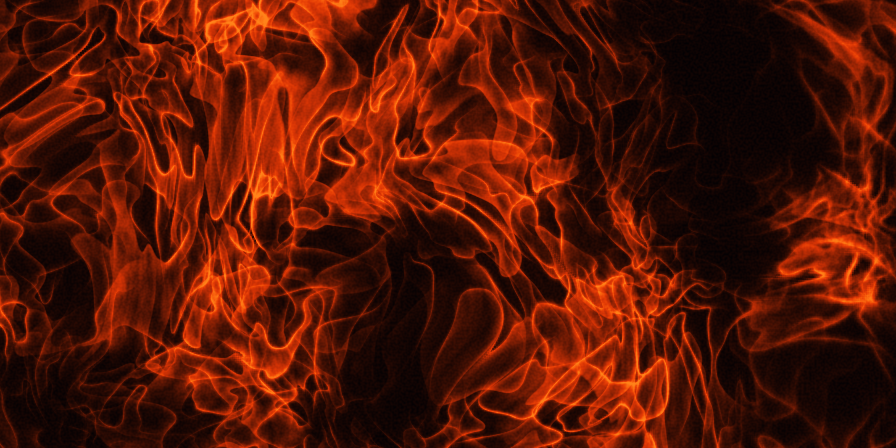
A Shadertoy shader for this texture:

```glsl
// Wall of fire: translucent flame sheets with thin glowing rims over black.
// Each sheet is one side of a zero contour of domain-warped gradient noise;
// the layers are summed, scaled by a map of hot and dark zones, then coloured.

const int LAYERS = 8;
const float TAU = 6.2832;

vec2 hashGradient(vec2 cell) {
    float angle = TAU * fract(sin(dot(cell, vec2(127.1, 311.7))) * 43758.5);
    return vec2(cos(angle), sin(angle));
}

float gradientNoise(vec2 p) {
    vec2 cell = floor(p), f = fract(p);
    vec2 u = f * f * f * (f * (f * 6.0 - 15.0) + 10.0);
    vec2 e = vec2(1.0, 0.0);
    float a = dot(hashGradient(cell), f);
    float b = dot(hashGradient(cell + e.xy), f - e.xy);
    float c = dot(hashGradient(cell + e.yx), f - e.yx);
    float d = dot(hashGradient(cell + e.xx), f - e.xx);
    return mix(mix(a, b, u.x), mix(c, d, u.x), u.y);
}

// Displaces a point by a smooth random vector.
vec2 warp(vec2 p, float frequency, float amount, float seed) {
    vec2 q = p * frequency + seed;
    return p + amount * vec2(gradientNoise(q), gradientNoise(q + vec2(17.3, 41.9)));
}

// Soft elliptical spot.
float zone(vec2 p, vec2 centre, vec2 radius) {
    vec2 d = (p - centre) / radius;
    return exp(-dot(d, d));
}

// Large-scale fuel map: hot zones add, dark gaps subtract, in log space.
float fuel(vec2 p) {
    float hot = 1.0 * zone(p, vec2(0.72, 0.85), vec2(0.45, 0.35))
              + 0.6 * zone(p, vec2(0.50, 0.40), vec2(0.25, 0.30))
              + 0.8 * zone(p, vec2(1.25, 0.30), vec2(0.32, 0.30))
              + 0.9 * zone(p, vec2(1.83, 0.55), vec2(0.13, 0.40))
              + 0.9 * zone(p, vec2(1.48, 0.08), vec2(0.14, 0.12));
    float dark = 3.2 * zone(p, vec2(1.62, 0.88), vec2(0.22, 0.28))
               + 2.0 * zone(p, vec2(1.64, 0.50), vec2(0.08, 0.25))
               + 2.2 * zone(p, vec2(1.90, 0.08), vec2(0.22, 0.15))
               + 2.0 * zone(p, vec2(0.86, 0.20), vec2(0.13, 0.25))
               + 1.8 * zone(p, vec2(0.20, 0.10), vec2(0.20, 0.15))
               + 1.4 * zone(p, vec2(2.02, 0.60), vec2(0.10, 0.30));
    return exp(hot - dark - 0.65 + 0.8 * gradientNoise(p * 3.0 + 5.0));
}

// One flame sheet: sharp bright rim, glow fading to one side of it.
float flameSheet(vec2 p, float frequency, float seed, float blur) {
    vec2 q = warp(p, 6.0, 0.11, seed);
    q = warp(q, 14.0, 0.034, seed + 7.7);
    float n = gradientNoise(q * frequency * vec2(1.0, 0.55) + seed * 3.1);

    // Contour slope per canvas unit keeps the rim width even.
    float slope = length(vec2(dFdx(n), dFdy(n))) * iResolution.y;
    float rimWidth = 0.003 + (0.0019 + blur) * slope;
    float rim = exp(-abs(n) / rimWidth);
    float body = smoothstep(-rimWidth, rimWidth, n) * exp(-max(n, 0.0) / 0.10);

    float presence = smoothstep(-0.22, 0.35, gradientNoise(p * 4.5 - seed));
    float spark = smoothstep(-0.25, 0.4, gradientNoise(q * 7.0 + seed * 1.7));
    return presence * (0.95 * body + 2.9 * spark * rim);
}

// Black through deep red and orange to yellow tips.
vec3 fireColour(float heat) {
    float red = 1.0 - exp(-heat);
    float green = 0.235 * red + 0.28 * pow(red, 20.0);
    float blue = 0.01 + 0.012 * red + 0.08 * pow(red, 30.0);
    return vec3(red, green, blue);
}

void mainImage(out vec4 fragColor, in vec2 fragCoord) {
    vec2 p = fragCoord / iResolution.y;
    vec2 flow = warp(p, 2.3, 0.20, 3.0);

    // The far plume on the right is out of focus.
    float blur = 0.003 * smoothstep(1.60, 1.75, p.x);

    float flames = 0.12;
    for (int i = 0; i < LAYERS; i++) {
        float k = float(i);
        flames += flameSheet(flow, 4.0 + 1.25 * k, 11.3 * k + 2.0, blur);
    }

    // Fine upward streaks and faint grain.
    float streaks = 1.0 + 0.6 * gradientNoise(flow * vec2(34.0, 14.0))
                  + 0.5 * gradientNoise(flow * vec2(75.0, 40.0));
    float grain = 0.06 * gradientNoise(p * 170.0);

    float heat = fuel(mix(p, flow, 0.6)) * flames * streaks;
    heat = 1.1 * pow(max(heat, 0.0), 1.2);
    heat = max(heat * (1.0 + 4.0 * grain) + 0.04 + grain, 0.0);
    fragColor = vec4(fireColour(heat), 1.0);
}
```
